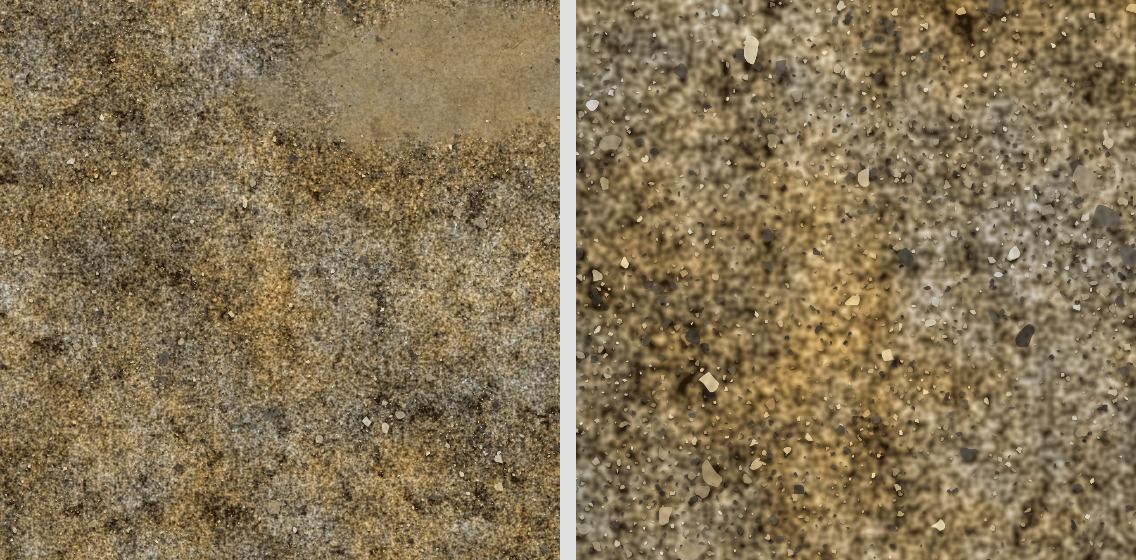
Left, the full canvas; right, a detail of the centre.
Give the GLSL for this texture, as a Shadertoy shader.

```glsl
const vec3 SOIL_DARK  = vec3(0.32, 0.26, 0.17);
const vec3 SOIL_MID   = vec3(0.51, 0.44, 0.31);
const vec3 SOIL_PALE  = vec3(0.69, 0.61, 0.47);
const vec3 GRIT_CREAM = vec3(0.83, 0.78, 0.67);
const vec3 RUST_SHIFT = vec3(0.10, -0.02, -0.30);

const float BASE_TONE    = 0.455;
const float BROAD_AMOUNT = 0.17;
const float MOTTLE_AMOUNT = 0.17;
const float GRAIN_AMOUNT = 0.30;
const float GRAIN_SCALE  = 115.0;

const int   GRIT_LAYERS  = 5;
const float GRIT_SCALE   = 175.0;  // cells across the canvas, finest layer
const float GRIT_DENSITY = 0.46;   // share of cells filled, finest layer
const float GRIT_FALLOFF = 0.60;

const vec2  CLAY_CENTER = vec2(0.80, 0.86);
const vec2  CLAY_RADIUS = vec2(0.30, 0.125);
const float CLAY_TONE   = 0.525;
const float CRACK_SCALE = 13.0;
const float CRACK_WIDTH = 0.035;

vec3 hash3(vec2 p) {
    vec3 q = fract(p.xyx * vec3(0.1031, 0.1030, 0.0973));
    q += dot(q, q.yxz + 33.33);
    return fract((q.xxy + q.yzz) * q.zyx);
}

float cornerSlope(vec2 cell, vec2 offset) {
    float angle = 6.2832 * hash3(cell).x;
    return dot(vec2(cos(angle), sin(angle)), offset);
}

float gradientNoise(vec2 p) {
    vec2 i = floor(p), f = fract(p), e = vec2(0.0, 1.0);
    vec2 u = f * f * f * (f * (f * 6.0 - 15.0) + 10.0);
    return mix(mix(cornerSlope(i, f), cornerSlope(i + e.yx, f - e.yx), u.x),
               mix(cornerSlope(i + e.xy, f - e.xy), cornerSlope(i + e.yy, f - e.yy), u.x), u.y);
}

float fbm(vec2 p) {
    float sum = 0.0, weight = 1.0;
    for (int i = 0; i < 4; i++) {
        sum += weight * gradientNoise(p);
        p = mat2(1.6, 1.2, -1.2, 1.6) * p + 17.3;
        weight *= 0.55;
    }
    return sum;
}

// One irregular chip per cell: x = coverage, y = shadow, z = random tone
vec3 gritLayer(vec2 p, float density, float edge) {
    p += 0.22 * vec2(gradientNoise(p * 2.3), gradientNoise(p * 2.3 + 41.0));
    vec2 cell = floor(p);
    vec3 place = hash3(cell), kind = hash3(cell + 71.7);
    vec2 d = fract(p) - 0.5 - 0.44 * (place.xy - 0.5);
    float turn = 6.2832 * kind.x;
    vec2 axis = vec2(cos(turn), sin(turn));
    vec2 q = vec2(dot(d, axis), dot(d, vec2(-axis.y, axis.x)) * 1.35);
    float radius = mix(0.14, 0.31, kind.y * kind.y);
    float chip = mix(length(q), abs(q.x) + abs(q.y) * 0.7, 0.45) - radius;
    float shade = length(d - vec2(0.06, -0.08)) - radius;
    float filled = step(place.z, density);
    return vec3(filled * smoothstep(edge, -edge, chip),
                filled * smoothstep(0.14, -0.06, shade), kind.z);
}

vec3 soilRamp(float tone) {
    vec3 c = mix(SOIL_DARK, SOIL_MID, clamp((tone - 0.26) / 0.18, -0.9, 1.0));
    c = mix(c, SOIL_PALE, clamp((tone - 0.44) / 0.17, 0.0, 1.0));
    return mix(c, GRIT_CREAM, clamp((tone - 0.61) / 0.17, 0.0, 1.6));
}

void mainImage(out vec4 fragColor, in vec2 fragCoord) {
    vec2 uv = fragCoord / iResolution.xy;
    float pixel = 1.0 / iResolution.y;

    // Smooth clay patch with a ragged border
    float broad = fbm(uv * 3.2 + 5.0);
    float ragged = fbm(uv * 9.0 + 31.0);
    float clayDistance = length((uv - CLAY_CENTER) / CLAY_RADIUS) + 0.55 * ragged;
    float clay = smoothstep(1.35, 0.75, clayDistance);
    float rough = 1.0 - 0.72 * clay;

    // Damp stains, mottling and fine grain
    float mottle = fbm(uv * 24.0 + 11.0);
    float fine = gradientNoise(uv * GRAIN_SCALE) + gradientNoise(uv * GRAIN_SCALE * 2.05 + 9.0);
    float tone = mix(BASE_TONE + BROAD_AMOUNT * broad, CLAY_TONE + 0.05 * ragged, clay);
    tone += rough * (MOTTLE_AMOUNT * mottle + GRAIN_AMOUNT * fine);
    tone -= 0.20 * rough * smoothstep(0.22, 0.60, fbm(uv * 17.0 + 63.0));

    // Hairline cracks in the clay
    vec2 crackPoint = uv * CRACK_SCALE + 0.6 * vec2(mottle, ragged);
    float crack = smoothstep(CRACK_WIDTH, 0.0, abs(gradientNoise(crackPoint)));
    tone -= 0.12 * clay * crack * smoothstep(-0.1, 0.25, gradientNoise(uv * 8.0 + 3.0));

    // Grit, from dust to pebbles, gathered in clumps
    float clump = 0.45 + 1.3 * smoothstep(-0.25, 0.5, fbm(uv * 6.5 + 47.0));
    float scale = GRIT_SCALE, density = GRIT_DENSITY, grey = 0.0;
    for (int i = 0; i < GRIT_LAYERS; i++) {
        float layer = float(i);
        vec2 p = mat2(0.8, 0.6, -0.6, 0.8) * uv * scale + 19.0 * layer;
        vec3 grit = gritLayer(p, density * clump * (1.0 - 0.85 * clay), 0.7 * pixel * scale);
        float isLight = step(0.46, grit.z);
        float lift = (grit.z - 0.46) / 0.54;
        float gritTone = mix(0.19 + 0.35 * grit.z, 0.54 + 0.34 * lift * lift, isLight);
        gritTone += 0.09 * fine;
        tone -= 0.11 * grit.y * (1.0 - grit.x);
        tone = mix(tone, gritTone, 0.92 * grit.x);
        grey = mix(grey, 0.5 * (1.0 - isLight), grit.x);
        scale *= GRIT_FALLOFF;
        density *= GRIT_FALLOFF;
    }

    // Rusty and ashen tints
    vec3 color = soilRamp(tone);
    float rust = fbm(uv * 5.0 + 83.0) + 0.5 * gradientNoise(uv * 40.0);
    color *= 1.0 + RUST_SHIFT * rust * (1.0 - 0.5 * clay);
    color = mix(color, vec3(dot(color, vec3(0.3, 0.59, 0.11))), grey);
    fragColor = vec4(clamp(color, 0.0, 1.0), 1.0);
}
```
